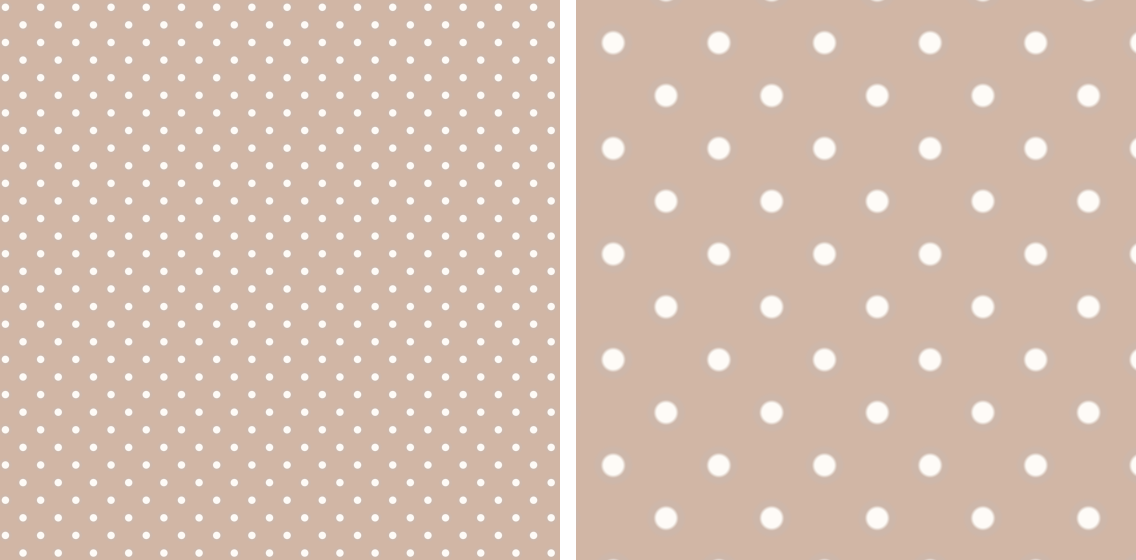
Left: the whole. Right: its middle third, enlarged.
Reproduce this pattern procedurally as a Shadertoy shader.

```glsl
const float REPEATS = 15.905;                  // dot columns across the canvas
const vec2 FIRST_DOT = vec2(0.0097, 0.9870);   // centre of the top-left dot
const float DOT_RADIUS = 0.0066;
const float HALO_RADIUS = 0.0112;

const vec3 GROUND = vec3(0.820, 0.712, 0.647);
const vec3 HALO = vec3(0.803, 0.718, 0.668);
const vec3 DOT = vec3(0.995, 0.985, 0.968);

// Distance to the nearest point of a square grid
float gridDistance(vec2 p, float period) {
    vec2 cell = p / period;
    return length(cell - floor(cell + 0.5)) * period;
}

// Two square grids, the second shifted by half a cell
float staggeredDistance(vec2 p, float period) {
    return min(gridDistance(p, period), gridDistance(p - 0.5 * period, period));
}

// Coverage of a disc with a soft rim
float disc(float dist, float radius, float softness) {
    return 1.0 - smoothstep(radius - softness, radius + softness, dist);
}

void mainImage(out vec4 fragColor, in vec2 fragCoord) {
    vec2 uv = fragCoord / iResolution.xy;
    float pixel = 1.0 / min(iResolution.x, iResolution.y);
    float dist = staggeredDistance(uv - FIRST_DOT, 1.0 / REPEATS);

    // Faint cool halo, then the bright dot
    vec3 color = mix(GROUND, HALO, disc(dist, HALO_RADIUS, 0.0015));
    color = mix(color, DOT, disc(dist, DOT_RADIUS, max(0.0013, 0.7 * pixel)));

    fragColor = vec4(color, 1.0);
}
```
